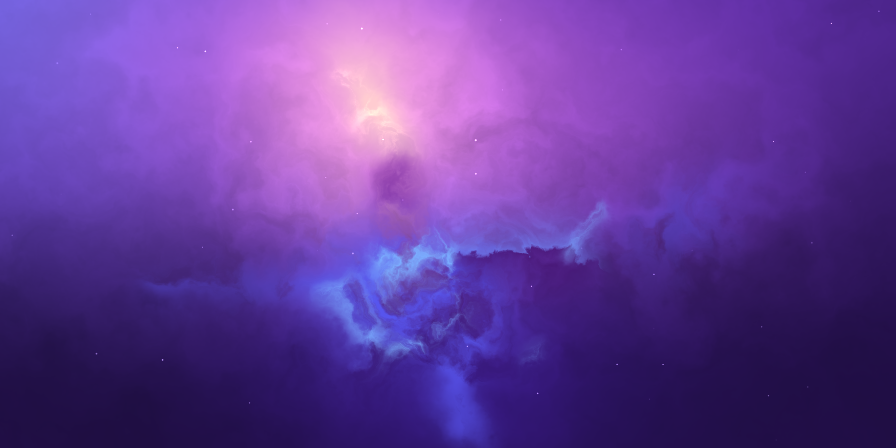
Reproduce this background procedurally as a Shadertoy shader.

```glsl
// Violet nebula with a peach-pink core, a ragged blue cloud and faint stars.

const vec3 NIGHT  = vec3(0.125, 0.055, 0.270);
const vec3 VIOLET = vec3(0.390, 0.190, 0.710);
const vec3 PERI   = vec3(0.430, 0.390, 0.890);
const vec3 ORCHID = vec3(0.760, 0.400, 0.850);
const vec3 PINK   = vec3(0.950, 0.620, 0.870);
const vec3 PEACH  = vec3(1.000, 0.800, 0.820);
const vec3 MAUVE  = vec3(0.580, 0.240, 0.650);
const vec3 INDIGO = vec3(0.250, 0.110, 0.620);
const vec3 BLUE   = vec3(0.340, 0.330, 0.930);
const vec3 SKY    = vec3(0.480, 0.680, 1.000);
const vec3 PLUM   = vec3(0.270, 0.070, 0.450);

float hash(vec2 p) {
    return fract(sin(dot(p, vec2(127.1, 311.7))) * 43758.5453);
}

float noise(vec2 p) {
    vec2 i = floor(p), f = fract(p);
    f = f * f * (3.0 - 2.0 * f);
    return mix(mix(hash(i), hash(i + vec2(1, 0)), f.x),
               mix(hash(i + vec2(0, 1)), hash(i + vec2(1, 1)), f.x), f.y);
}

float fbm(vec2 p) {
    float sum = 0.0, amp = 0.5;
    for (int i = 0; i < 6; i++) {
        sum += amp * noise(p);
        p = mat2(1.6, 1.2, -1.2, 1.6) * p + 7.3;
        amp *= 0.52;
    }
    return sum;
}

// Creased noise for thin bright filaments
float ridges(vec2 p) {
    float sum = 0.0, amp = 0.5;
    for (int i = 0; i < 5; i++) {
        float r = 1.0 - abs(2.0 * noise(p) - 1.0);
        sum += amp * r * r;
        p = mat2(1.6, 1.2, -1.2, 1.6) * p + 3.9;
        amp *= 0.55;
    }
    return sum;
}

// Soft elliptical glow, turned by an angle in radians
float glow(vec2 p, vec2 center, vec2 radius, float angle) {
    vec2 d = p - center;
    float c = cos(angle), s = sin(angle);
    d = vec2(c * d.x + s * d.y, c * d.y - s * d.x) / radius;
    return exp(-dot(d, d));
}

// Soft strand along a line segment
float strand(vec2 p, vec2 a, vec2 b, float width) {
    vec2 pa = p - a, ba = b - a;
    float t = clamp(dot(pa, ba) / dot(ba, ba), 0.0, 1.0);
    float d = length(pa - ba * t) / width;
    return exp(-d * d);
}

// One scattered star per occupied grid cell
float stars(vec2 p, float cells, float density) {
    vec2 id = floor(p * cells), f = fract(p * cells);
    vec2 spot = 0.2 + 0.6 * vec2(hash(id + 3.1), hash(id + 8.7));
    float size = mix(0.002, 0.0035, hash(id + 5.9)) * cells;
    float lit = step(1.0 - density, hash(id)) * hash(id + 1.7);
    return lit * smoothstep(size, 0.0, length(f - spot));
}

// Wide light: dark floor, blue upper left, orchid halo
vec3 backdrop(vec2 p, float mist) {
    float lift = p.y + 0.22 * (mist - 0.5);
    vec3 col = mix(NIGHT, VIOLET, smoothstep(0.14, 0.88, lift));
    col = mix(col, PERI, glow(p, vec2(0.0, 1.02), vec2(0.68, 0.46), -0.2));
    col = mix(col, NIGHT, 0.65 * glow(p, vec2(2.1, 0.40), vec2(0.52, 0.70), 0.0));
    col = mix(col, INDIGO, 0.75 * glow(p, vec2(1.02, 0.22), vec2(0.40, 0.32), 0.0));
    col = mix(col, ORCHID, 0.90 * glow(p, vec2(0.88, 0.80), vec2(0.62, 0.34), -0.1));
    return mix(col, PINK, 0.90 * glow(p, vec2(0.83, 0.77), vec2(0.23, 0.27), 0.3));
}

// Slanted hot core above a dusty mauve column
vec3 addCore(vec3 col, vec2 q, float grain, float vein) {
    float dust = glow(q, vec2(0.89, 0.57), vec2(0.065, 0.10), 0.1);
    col = mix(col, MAUVE, dust * smoothstep(0.25, 0.6, grain));
    float cut = smoothstep(0.615, 0.66, q.y);
    float body = glow(q, vec2(0.845, 0.765), vec2(0.060, 0.15), 0.45);
    col = mix(col, PEACH, min(body * cut * (0.75 + 0.5 * grain), 1.0));
    float spark = strand(q, vec2(0.79, 0.82), vec2(0.90, 0.645), 0.035);
    return col + vec3(0.20, 0.18, 0.08) * spark * cut * smoothstep(0.25, 0.85, vein);
}

// Blue cloud: broad body, curled strands and a sharp-bottomed wing
vec3 addCloud(vec3 col, vec2 p, vec2 q, float grain, float vein) {
    float body = 1.2 * glow(q, vec2(0.91, 0.35), vec2(0.18, 0.15), -0.2);
    body += 0.7 * strand(q, vec2(1.02, 0.36), vec2(1.02, 0.06), 0.055);
    body += 0.35 * strand(q, vec2(0.36, 0.35), vec2(0.72, 0.36), 0.045);
    body += 0.40 * glow(q, vec2(1.52, 0.51), vec2(0.16, 0.09), 0.4);
    col = mix(col, BLUE, min(body, 1.0) * smoothstep(0.22, 0.62, grain));

    float floorY = 0.435 + 0.11 * (grain - 0.5) + 0.008 * sin(p.x * 17.0);
    float h = p.y - floorY;
    float above = smoothstep(-0.004, 0.008, h);
    float span = smoothstep(0.96, 1.06, p.x) * smoothstep(1.38, 1.24, p.x);
    float wing = above * span * exp(-max(h, 0.0) * 20.0);
    col = mix(col, PLUM, 0.75 * (1.0 - above) * span * exp(-abs(h) * 13.0));
    col = mix(col, mix(BLUE, SKY, 0.6), wing * (0.45 + 0.5 * vein));

    float curl = strand(q, vec2(0.87, 0.43), vec2(0.98, 0.45), 0.035);
    curl += 0.9 * strand(q, vec2(0.98, 0.45), vec2(1.02, 0.32), 0.028);
    curl += 0.9 * strand(q, vec2(1.01, 0.28), vec2(0.87, 0.21), 0.022);
    curl += 0.7 * strand(q, vec2(0.76, 0.33), vec2(0.82, 0.24), 0.035);
    curl += 0.6 * strand(q, vec2(1.27, 0.44), vec2(1.33, 0.52), 0.022);
    curl += 0.5 * glow(q, vec2(1.185, 0.205), vec2(0.022, 0.03), 0.0);
    curl += 0.5 * glow(q, vec2(0.90, 0.34), vec2(0.13, 0.12), 0.0) * vein;
    return mix(col, SKY, min(curl, 1.0) * smoothstep(0.15, 0.85, vein));
}

void mainImage(out vec4 fragColor, in vec2 fragCoord) {
    vec2 p = fragCoord / iResolution.xy * vec2(2.0, 1.0);
    // Warped coordinates tear the smooth shapes into gas
    vec2 warp = vec2(fbm(p * 9.0), fbm(p * 9.0 + 19.0)) - 0.5;
    vec2 q = p + 0.10 * warp;
    float mist = fbm(p * vec2(2.2, 3.5) + 1.2 * warp);
    float grain = fbm(p * 11.0 + 2.5 * warp + 4.0);
    float vein = ridges(p * 10.0 + 2.0 * warp);
    float gas = glow(p, vec2(0.98, 0.48), vec2(0.60, 0.34), 0.0);

    vec3 col = backdrop(p + 0.06 * warp, mist);
    col *= 1.0 + 0.25 * (mist - 0.5) + gas * (0.40 * (grain - 0.5) + 0.15 * (vein - 0.45));
    col = addCore(col, p + 0.06 * warp, grain, vein);
    col = addCloud(col, p, q, grain, vein);
    col += vec3(0.7, 0.6, 0.8) * stars(p, 12.0, 0.14);
    fragColor = vec4(clamp(col, 0.0, 1.0), 1.0);
}
```
